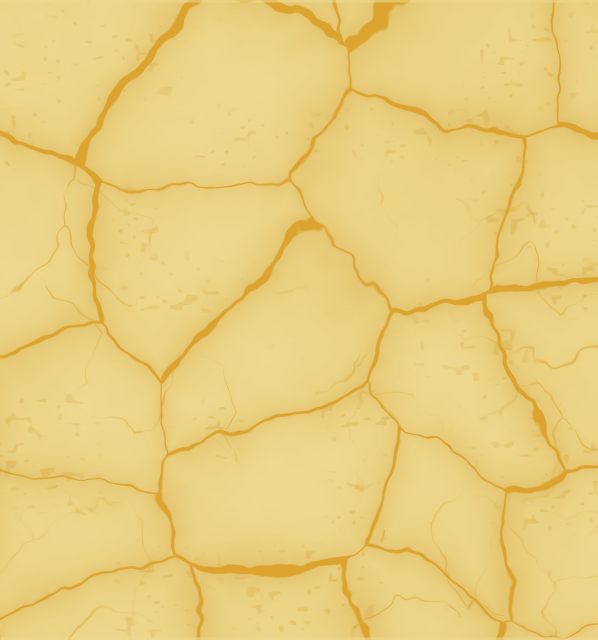
A Shadertoy shader for this texture:

```glsl
// Dry cracked ochre earth: broad plates, dark branching cracks and hairline fissures.

const vec3 PALE_CLAY   = vec3(0.932, 0.846, 0.555);
const vec3 SHADED_CLAY = vec3(0.880, 0.745, 0.390);
const vec3 CRACK_OCHRE = vec3(0.860, 0.635, 0.170);

float hash(vec2 p) {
    return fract(sin(dot(p, vec2(127.1, 311.7))) * 43758.5453);
}

vec2 hash2(vec2 p) {
    return vec2(hash(p), hash(p + 57.3));
}

float noise(vec2 p) {
    vec2 i = floor(p), f = fract(p);
    f = f * f * (3.0 - 2.0 * f);
    float low = mix(hash(i), hash(i + vec2(1, 0)), f.x);
    float high = mix(hash(i + vec2(0, 1)), hash(i + vec2(1, 1)), f.x);
    return mix(low, high, f.y);
}

float fbm(vec2 p) {
    float sum = 0.0, amp = 0.533;
    for (int i = 0; i < 4; i++) {
        sum += amp * noise(p);
        p = mat2(1.6, 1.2, -1.2, 1.6) * p + 7.1;
        amp *= 0.5;
    }
    return sum;
}

// Centred vector noise that bends straight cell borders
vec2 wobble(vec2 p, float freq, float amp) {
    return amp * (vec2(noise(p * freq), noise(p * freq + 31.7)) - 0.5);
}

vec2 site(vec2 id, vec2 cellSize) {
    return (id + mix(vec2(0.08), vec2(0.92), hash2(id))) * cellSize;
}

// Voronoi borders: x = crack line, y = soft shade beside it.
// Each border has its own width; those hashed below "missing" fade out.
vec2 crackNet(vec2 p, vec2 cellSize, vec2 widths, float missing, float reach) {
    vec2 home = floor(p / cellSize), nearId = home, nearest = vec2(0.0);
    float best = 1e3;
    for (int y = -1; y <= 1; y++)
    for (int x = -1; x <= 1; x++) {
        vec2 id = home + vec2(x, y);
        vec2 r = site(id, cellSize) - p;
        if (dot(r, r) < best) {
            best = dot(r, r);
            nearest = r;
            nearId = id;
        }
    }
    vec2 net = vec2(0.0);
    float soft = max(0.0017, 0.8 / iResolution.y);
    for (int y = -2; y <= 2; y++)
    for (int x = -2; x <= 2; x++) {
        if (x == 0 && y == 0) continue;
        vec2 id = nearId + vec2(x, y);
        vec2 other = site(id, cellSize) - p;
        float d = dot(0.5 * (nearest + other), normalize(other - nearest));
        float strength = hash(nearId + id + 0.37);
        float present = smoothstep(missing, missing + 0.25, strength);
        float w = mix(widths.x, widths.y, strength * strength);
        w *= 0.65 + 0.7 * noise(p * 38.0);
        float line = present * (1.0 - smoothstep(w - soft, w + soft, d));
        float shade = present * mix(0.7, 1.0, strength) * exp(-max(d, 0.0) / reach);
        net = max(net, vec2(line, shade));
    }
    return net;
}

void mainImage(out vec4 fragColor, in vec2 fragCoord) {
    vec2 uv = fragCoord / iResolution.xy;
    vec2 p = fragCoord / iResolution.y;

    // Jagged paths from bends at three sizes
    vec2 jag = wobble(p, 22.0, 0.020) + wobble(p, 65.0, 0.007);
    vec2 q = p + wobble(p, 5.0, 0.07) + jag + vec2(3.4, 1.7);

    // Main plates and sparse broken hairlines
    vec2 plates = crackNet(q, vec2(0.30, 0.225), vec2(0.0014, 0.0066), -0.25, 0.034);
    vec2 hairs = crackNet(q + jag * 0.5 + 5.2, vec2(0.150, 0.115),
                          vec2(0.0006, 0.0016), 0.30, 0.012);
    float hairZone = smoothstep(0.36, 0.60, fbm(p * 3.2 + 11.0));
    float broken = smoothstep(0.18, 0.50, noise(p * 30.0 + 4.0));
    hairs *= hairZone * mix(0.25, 1.0, broken);

    // Mottled clay with clustered specks
    float mottling = 0.45 * (fbm(p * 5.0 + 2.3) - 0.5) + 0.10 * (fbm(p * 38.0) - 0.5);
    float specks = smoothstep(0.76, 0.92, noise(p * vec2(85.0, 110.0) + jag * 60.0))
                 * smoothstep(0.52, 0.75, noise(p * 9.0 + 8.0));
    float tone = 0.05 + 0.80 * plates.y + 0.16 * hairs.y + mottling + 0.5 * specks;

    vec3 color = mix(PALE_CLAY, SHADED_CLAY, clamp(tone, 0.0, 1.0));
    color = mix(color, CRACK_OCHRE, max(plates.x * 0.96, hairs.x * 0.62));

    // Faint pale rim along the top and bottom
    float rim = 1.0 - smoothstep(0.002, 0.006, min(uv.y, 1.0 - uv.y));
    fragColor = vec4(mix(color, PALE_CLAY, 0.6 * rim), 1.0);
}
```
